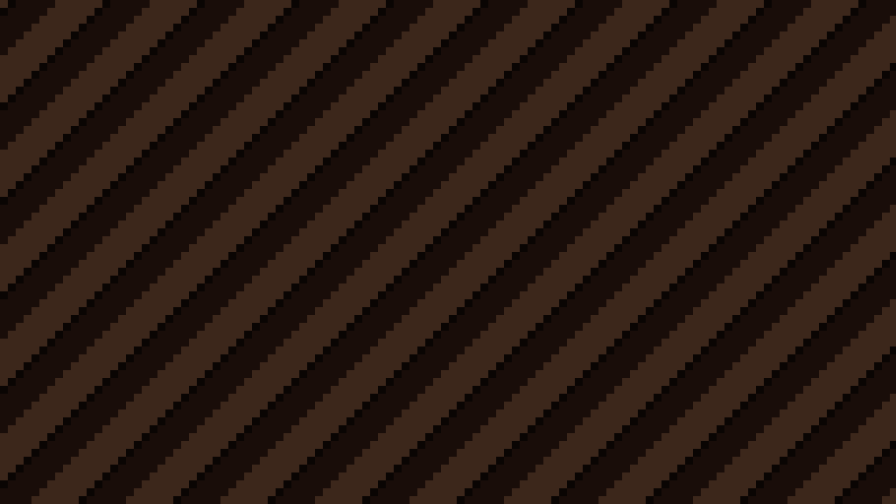
This pattern is drawn by a WebGL 1 fragment shader. Its source:

```glsl
precision highp float;
// Diagonal brown stripes stepped on a square grid, each with a thin dark edge.

uniform vec2 u_resolution;

const float CELLS_DOWN = 64.0;    // grid cells over the canvas height
const float PERIOD = 12.0;        // cells per stripe repeat
const float EDGE_CELLS = 1.0;     // width of the dark edge line
const float GROOVE_CELLS = 5.0;   // width of the dark band after the edge
const float PHASE = 2.0;          // stripe offset at the lower left cell

const vec3 STRIPE_COLOR = vec3(0.237, 0.152, 0.106);
const vec3 GROOVE_COLOR = vec3(0.098, 0.051, 0.035);
const vec3 EDGE_COLOR = vec3(0.040, 0.020, 0.012);

// Flat colour of one grid cell; whole-cell steps make the staircase.
vec3 cellColor(vec2 cell) {
  float position = mod(cell.x - cell.y + PHASE + 0.5, PERIOD);
  vec3 color = mix(EDGE_COLOR, GROOVE_COLOR, step(EDGE_CELLS, position));
  return mix(color, STRIPE_COLOR, step(EDGE_CELLS + GROOVE_CELLS, position));
}

void main() {
  float cellsPerPixel = CELLS_DOWN / u_resolution.y;
  vec2 point = gl_FragCoord.xy * cellsPerPixel;

  // Blend the four cells around the nearest corner by their pixel coverage.
  vec2 corner = floor(point + 0.5);
  vec2 coverage = clamp((point - corner) / cellsPerPixel + 0.5, 0.0, 1.0);
  vec3 lower = mix(cellColor(corner - 1.0),
                   cellColor(corner - vec2(0.0, 1.0)), coverage.x);
  vec3 upper = mix(cellColor(corner - vec2(1.0, 0.0)),
                   cellColor(corner), coverage.x);

  gl_FragColor = vec4(mix(lower, upper, coverage.y), 1.0);
}
```
